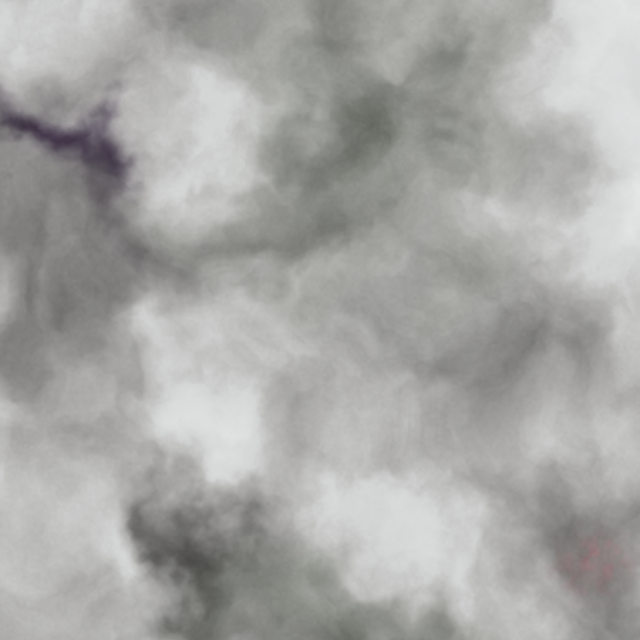
This texture is drawn by a Shadertoy shader. Its source:

```glsl
// Soft grey storm clouds: broad bright banks and dark gaps are laid down as
// blurred ellipses, bent by layered cellular noise, then given finer billows.
// The resulting brightness is coloured with faint violet, green and red tints.

const float BASE_TONE = 0.635;
const vec3 VIOLET_TINT = vec3(0.020, -0.025, 0.060);
const vec3 GREEN_TINT = vec3(-0.012, 0.004, -0.016);
const vec3 RED_TINT = vec3(0.090, -0.030, -0.010);

vec3 hash3(vec2 cell) {
    vec3 h = fract(cell.xyx * vec3(0.1031, 0.1030, 0.0973));
    h += dot(h, h.yxz + 33.33);
    return fract((h.xxy + h.yzz) * h.zyx);
}

// Smooth cellular noise: random cell values blended by distance, 0 to 1
float cellNoise(vec2 p) {
    vec2 base = floor(p);
    vec2 local = p - base;
    float total = 0.0;
    float weightSum = 0.0;
    for (int y = -1; y <= 1; y++) {
        for (int x = -1; x <= 1; x++) {
            vec2 offset = vec2(x, y);
            vec3 h = hash3(base + offset);
            vec2 d = offset + mix(vec2(0.15), vec2(0.85), h.xy) - local;
            float weight = exp(-5.0 * dot(d, d));
            total += h.z * weight;
            weightSum += weight;
        }
    }
    return total / weightSum;
}

// Layered noise centred on zero
float billows(vec2 p, int octaves) {
    mat2 turn = mat2(0.8, 0.6, -0.6, 0.8);
    float sum = 0.0;
    float amplitude = 0.5;
    for (int i = 0; i < octaves; i++) {
        sum += amplitude * (cellNoise(p) - 0.5);
        p = turn * p * 2.03 + 17.3;
        amplitude *= 0.5;
    }
    return sum;
}

// Blurred ellipse, tilted by an angle in radians
float softPatch(vec2 p, vec2 center, vec2 radius, float angle) {
    vec2 d = p - center;
    float c = cos(angle);
    float s = sin(angle);
    vec2 q = vec2(c * d.x + s * d.y, c * d.y - s * d.x) / radius;
    return exp(-dot(q, q));
}

float brightBanks(vec2 p) {
    float middle = softPatch(p, vec2(0.42, 0.45), vec2(0.28, 0.10), 0.15);
    float corner = softPatch(p, vec2(1.00, 0.80), vec2(0.22, 0.36), 0.20);
    float puff = softPatch(p, vec2(0.22, 0.81), vec2(0.14, 0.12), -0.60);
    float lower = softPatch(p, vec2(0.63, 0.20), vec2(0.20, 0.14), -0.70);
    float side = softPatch(p, vec2(0.07, 0.18), vec2(0.14, 0.20), 0.20);
    return 0.26 * middle + 0.25 * corner + 0.18 * puff + 0.20 * lower + 0.14 * side;
}

float darkGaps(vec2 p, float violetGap) {
    float shaft = softPatch(p, vec2(0.27, 0.17), vec2(0.23, 0.065), -1.22);
    float top = softPatch(p, vec2(0.57, 0.78), vec2(0.14, 0.19), 0.20);
    float right = softPatch(p, vec2(0.90, 0.20), vec2(0.19, 0.12), 0.40);
    float bottom = softPatch(p, vec2(0.55, 0.03), vec2(0.18, 0.09), 0.00);
    float hollow = softPatch(p, vec2(0.30, 0.66), vec2(0.16, 0.09), 0.30);
    return 0.40 * violetGap + 0.29 * shaft + 0.17 * top + 0.15 * right
         + 0.13 * bottom + 0.09 * hollow;
}

void mainImage(out vec4 fragColor, in vec2 fragCoord) {
    vec2 uv = fragCoord / iResolution.xy;

    // Bend the broad shapes into drifting, uneven edges
    vec2 bend = vec2(billows(uv * 5.0 + 3.7, 5), billows(uv * 5.0 + 41.2, 5));
    vec2 p = uv + 0.45 * bend;

    // Brightness from banks, gaps and billows
    float violetGap = softPatch(p, vec2(0.08, 0.74), vec2(0.17, 0.06), -0.75);
    float tone = BASE_TONE + brightBanks(p) - darkGaps(p, violetGap);
    tone += 0.65 * billows(uv * 4.5 + 0.8 * bend + 9.1, 6);
    tone += 0.018 * (cellNoise(uv * 190.0) - 0.5);

    // Roll off the highlights and keep the deepest shade open
    tone -= 0.6 * max(tone - 0.83, 0.0);
    tone = max(tone, 0.20);

    // Warm greys, cool highlights and local tints
    vec3 color = vec3(tone) + mix(vec3(0.004, 0.002, -0.007),
                                  vec3(-0.003, 0.001, 0.002),
                                  smoothstep(0.68, 0.86, tone));
    float greenArea = softPatch(p, vec2(0.57, 0.78), vec2(0.17, 0.22), 0.0)
                    + softPatch(p, vec2(0.50, 0.02), vec2(0.20, 0.08), 0.0);
    float redArea = softPatch(uv, vec2(0.93, 0.12), vec2(0.05, 0.04), 0.3);
    float redSpecks = smoothstep(0.4, 0.75, cellNoise(uv * 75.0));
    color += VIOLET_TINT * violetGap + GREEN_TINT * greenArea;
    color += RED_TINT * redArea * (0.35 + 0.65 * redSpecks);

    fragColor = vec4(clamp(color, 0.0, 1.0), 1.0);
}
```
